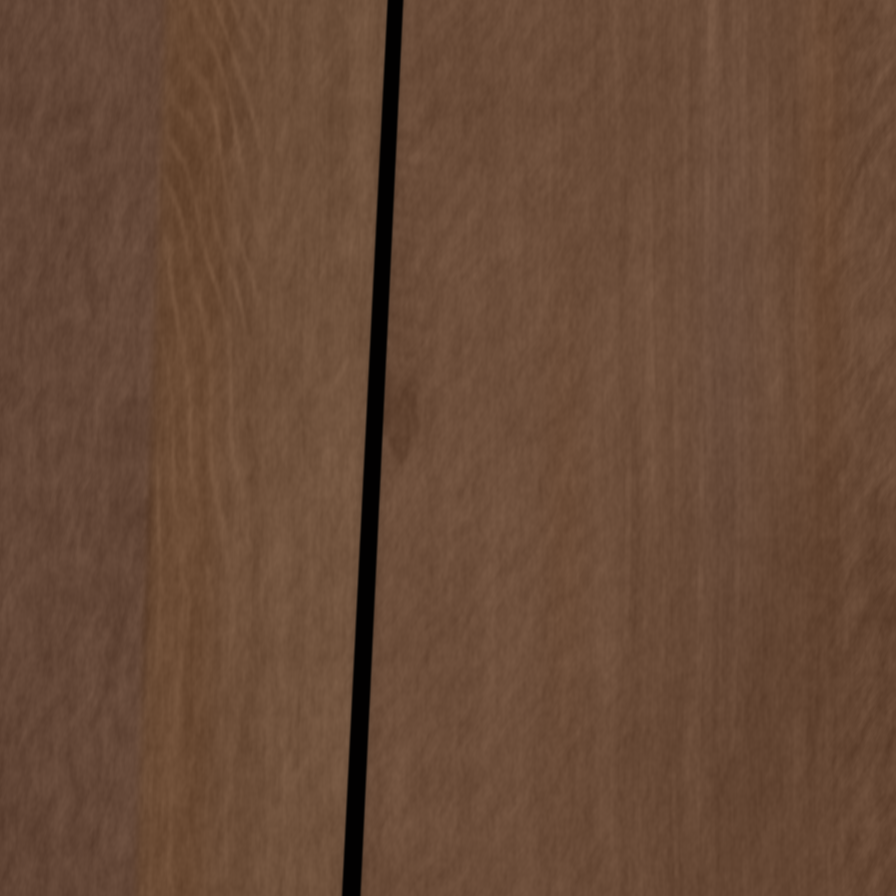
A WebGL 1 fragment shader for this texture:

```glsl
precision highp float;
// Brown oak boards with cathedral grain, fine pores and a dark slanted gap.

uniform vec2 u_resolution;

vec2 hashGradient(vec2 cell) {
  float h = fract(sin(dot(cell, vec2(127.1, 311.7))) * 43758.5);
  return vec2(cos(h * 6.2832), sin(h * 6.2832));
}

// Gradient noise, roughly -0.7 to 0.7
float gradientNoise(vec2 p) {
  vec2 i = floor(p);
  vec2 f = p - i;
  vec2 u = f * f * f * (f * (f * 6.0 - 15.0) + 10.0);
  float a = dot(hashGradient(i), f);
  float b = dot(hashGradient(i + vec2(1.0, 0.0)), f - vec2(1.0, 0.0));
  float c = dot(hashGradient(i + vec2(0.0, 1.0)), f - vec2(0.0, 1.0));
  float d = dot(hashGradient(i + vec2(1.0, 1.0)), f - vec2(1.0, 1.0));
  return mix(mix(a, b, u.x), mix(c, d, u.x), u.y);
}

float fbm(vec2 p) {
  float sum = 0.0;
  float amplitude = 0.6;
  for (int i = 0; i < 4; i++) {
    sum += amplitude * gradientNoise(p);
    p = p * 2.03 + vec2(7.3, 3.1);
    amplitude *= 0.55;
  }
  return sum;
}

// Soft window: 1 between lo and hi, fading over the given width
float band(float x, float lo, float hi, float fade) {
  return smoothstep(lo - fade, lo + fade, x) * (1.0 - smoothstep(hi - fade, hi + fade, x));
}

float spot(vec2 p, vec2 centre, vec2 size) {
  vec2 d = (p - centre) / size;
  return exp(-dot(d, d));
}

// Pale growth rings that bend towards the seam in the upper half
float cathedralGrain(float s, float y) {
  float rise = y - 0.56;
  float bend = 0.17 * (rise + sqrt(rise * rise + 0.012));
  float ring = (s + bend) * 44.0 + 1.1 * gradientNoise(vec2(s * 14.0, y * 5.0));
  float strength = 0.9 + 0.9 * gradientNoise(vec2(s * 30.0, y * 11.0));
  return (pow(0.5 + 0.5 * cos(6.2832 * ring), 4.0) - 0.27) * strength;
}

// Long vertical streaks
float streaks(vec2 p, float frequency) {
  float sway = 0.007 * gradientNoise(p * vec2(2.0, 4.0));
  return fbm(vec2((p.x + sway) * frequency, p.y * 1.7));
}

// Sparse thin lines, broken along their length
float paleLines(vec2 p) {
  float sway = 0.010 * gradientNoise(p * vec2(3.0, 2.5));
  float n = gradientNoise(vec2((p.x + sway) * 75.0, p.y * 2.5));
  return smoothstep(0.12, 0.50, n) * (0.7 + gradientNoise(p * vec2(40.0, 16.0)));
}

// Short slanted flecks
float flecks(vec2 p, float slant) {
  vec2 q = vec2(p.x - slant * p.y, p.y);
  q.x += 0.012 * gradientNoise(p * 14.0);
  return fbm(q * vec2(60.0, 20.0));
}

void main() {
  vec2 uv = gl_FragCoord.xy / u_resolution;
  float pixel = 1.0 / u_resolution.y;
  float seam = mix(0.151, 0.184, uv.y);
  float gapCentre = mix(0.392, 0.4414, uv.y);
  float s = uv.x - seam;
  float g = uv.x - gapCentre;
  float leftStrip = 1.0 - smoothstep(-0.008, 0.008, s);
  float rightBoard = step(0.0, g);
  float middleStrip = (1.0 - leftStrip) * (1.0 - rightBoard);

  // Base tones of the three strips
  vec3 color = mix(vec3(0.418, 0.298, 0.214), vec3(0.391, 0.280, 0.218), leftStrip);
  color = mix(color, vec3(0.411, 0.293, 0.217), rightBoard);
  color += vec3(0.010, 0.013, 0.014) * middleStrip * smoothstep(0.07, 0.17, s);

  // Broad light, shade and warm stripes
  float light = 0.022 * spot(uv, vec2(0.52, 0.43), vec2(0.25, 0.40));
  light -= 0.028 * spot(uv, vec2(1.0, 0.12), vec2(0.28, 0.35));
  light -= 0.022 * spot(uv, vec2(0.0, 0.05), vec2(0.14, 0.25));
  light -= 0.012 * spot(uv, vec2(0.0, 0.65), vec2(0.15, 0.25));
  light += 0.032 * fbm(uv * vec2(11.0, 4.0));
  float warm = rightBoard * (spot(uv, vec2(0.92, 0.78), vec2(0.026, 0.35))
    + 0.6 * spot(uv, vec2(0.63, 0.42), vec2(0.025, 0.25)));
  warm += middleStrip * band(s, 0.005, 0.075, 0.02) * 0.6;
  color -= vec3(0.010, 0.018, 0.026) * warm;
  color += vec3(0.0, 0.005, 0.014) * spot(uv, vec2(0.81, 0.6), vec2(0.04, 0.3));

  // Grain of each strip
  float cathedral = cathedralGrain(s, uv.y) * middleStrip * band(s, 0.008, 0.115, 0.015);
  light += cathedral * mix(0.020, 0.038, smoothstep(0.25, 0.65, uv.y));
  float lineZone = rightBoard * band(uv.x, 0.68, 0.93, 0.06);
  light += streaks(uv, 55.0) * (0.032 + 0.030 * lineZone + 0.022 * middleStrip);
  light += 0.038 * lineZone * paleLines(uv);
  float fleckZone = 0.050 + 0.018 * leftStrip;
  fleckZone += 0.030 * rightBoard * smoothstep(0.88, 0.97, uv.x);
  float fleck = flecks(uv, mix(0.25, 0.5, rightBoard));
  light += fleck * fleckZone * (1.0 - 0.4 * lineZone);

  // Fine pores
  light += 0.026 * gradientNoise(uv * vec2(190.0, 70.0));
  light += 0.014 * gradientNoise(uv * vec2(230.0, 160.0) + 31.0);

  // Dark line along the lower seam
  light -= 0.045 * spot(vec2(s, uv.y), vec2(0.002, 0.38), vec2(0.004, 0.17));

  // Stain beside the gap: a pointed tip below, ripples above
  float reach = 0.020 * smoothstep(0.465, 0.53, uv.y);
  float tip = rightBoard * band(uv.x, 0.447 - reach, 0.447 + reach, 0.006);
  light -= 0.058 * tip * band(uv.y, 0.475, 0.57, 0.02);
  float ripple = 0.5 + 1.2 * gradientNoise(vec2(uv.x * 18.0, uv.y * 75.0 + uv.x * 20.0));
  float ripples = rightBoard * band(g, 0.0, 0.042, 0.014) * band(uv.y, 0.57, 0.88, 0.04);
  light -= 0.032 * ripples * ripple;
  color += light * vec3(1.0, 0.92, 0.84);

  // Gap between the boards, with a soft shaded rim
  float halfWidth = mix(0.0103, 0.0087, uv.y);
  float gapDistance = abs(g) - halfWidth;
  color *= 1.0 - 0.10 * exp(-max(gapDistance, 0.0) * 260.0);
  float edge = max(0.0018, pixel);
  color = mix(vec3(0.006, 0.004, 0.002), color, smoothstep(-edge, edge, gapDistance));
  gl_FragColor = vec4(color, 1.0);
}
```
